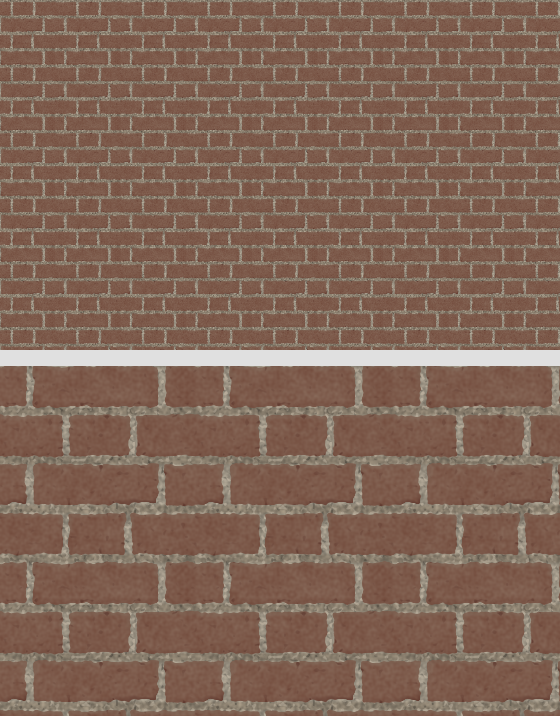
Top: the whole. Bottom: its middle third, enlarged.
This texture is drawn by a Shadertoy shader. Its source:

```glsl
#define TILES_DOWN 5.3333
#define BED_HALF 0.022
#define JOINT_HALF 0.018
#define SHORT_BRICK 0.331
#define EDGE_WOBBLE 0.009
#define CHIP_DEPTH 0.026
#define BRICK_DEEP vec3(0.462, 0.312, 0.253)
#define BRICK_PALE vec3(0.518, 0.395, 0.333)
#define BED_COLOR vec3(0.520, 0.478, 0.415)
#define JOINT_COLOR vec3(0.585, 0.552, 0.495)
#define SPECK_COLOR vec3(0.730, 0.685, 0.615)
#define PIT_COLOR vec3(0.350, 0.200, 0.165)

vec2 gradientAt(vec2 cell, float period) {
    cell = mod(cell, period);
    float h = fract(sin(dot(cell, vec2(127.1, 311.7)) + period) * 43758.5);
    return vec2(cos(6.2832 * h), sin(6.2832 * h));
}

// Gradient noise that repeats with every tile
float tileNoise(vec2 p, float period) {
    p *= period;
    vec2 i = floor(p), f = fract(p);
    vec2 w = f * f * f * (f * (f * 6.0 - 15.0) + 10.0);
    vec2 e = vec2(1.0, 0.0);
    float a = dot(gradientAt(i, period), f);
    float b = dot(gradientAt(i + e.xy, period), f - e.xy);
    float c = dot(gradientAt(i + e.yx, period), f - e.yx);
    float d = dot(gradientAt(i + e.xx, period), f - e.xx);
    return mix(mix(a, b, w.x), mix(c, d, w.x), w.y);
}

float roundedBox(vec2 p, vec2 halfSize, float radius) {
    vec2 d = abs(p) - halfSize + radius;
    return length(max(d, 0.0)) + min(max(d.x, d.y), 0.0) - radius;
}

void mainImage(out vec4 fragColor, in vec2 fragCoord) {
    // Tile coordinates, counted down from the top edge
    float pixel = TILES_DOWN / iResolution.y;
    vec2 p = vec2(fragCoord.x, iResolution.y - fragCoord.y) * pixel;

    // Four courses per tile, each a short and a long brick
    float y = 4.0 * fract(p.y - 0.006);
    float course = floor(y);
    float start = mod(course, 2.0) < 0.5 ? 0.178 : 0.666;
    float split = SHORT_BRICK + 0.013 * cos(course * 1.5708);
    float x = fract(p.x - start);
    bool isShort = x < split;
    float span = isShort ? split : 1.0 - split;
    vec2 q = vec2(isShort ? x - 0.5 * split : x - 0.5 * (1.0 + split),
                  0.25 * fract(y) - 0.125);
    vec2 halfSize = vec2(0.5 * span - JOINT_HALF, 0.125 - BED_HALF);

    // Nearly straight outline, with a chipped lower right in the second course
    float coarse = tileNoise(p, 7.0);
    float medium = tileNoise(p, 17.0);
    float fine = tileNoise(p, 37.0);
    float grain = tileNoise(p + 0.23, 53.0);
    float chipped = course == 1.0 ? 1.0 : 0.0;
    float chip = chipped * smoothstep(0.03, 0.10, q.y)
               * smoothstep(-0.1, 0.9, q.x / halfSize.x);
    float d = roundedBox(q, halfSize, 0.012);
    d += EDGE_WOBBLE * (coarse + medium + fine) + CHIP_DEPTH * chip * (0.6 + medium);
    float brickMask = 1.0 - smoothstep(-0.6 * pixel, 0.6 * pixel, d);

    // Brick face: mottling, grain, sparse pits, dusty top and shaded lower edge
    vec3 brick = mix(BRICK_DEEP, BRICK_PALE,
                     0.46 + 0.4 * coarse + 0.3 * medium + 0.4 * fine + 0.5 * grain);
    float border = smoothstep(-0.030, -0.004, d);
    float rim = border * smoothstep(0.0, 0.09, q.y);
    float dust = border * smoothstep(0.02, -0.09, q.y);
    brick = mix(brick, BED_COLOR, 0.25 * dust);
    float pits = smoothstep(0.30, 0.55, tileNoise(p + 0.37, 31.0));
    brick = mix(brick, PIT_COLOR, pits * (0.3 + 0.4 * border) + rim * (0.1 + 0.5 * chip));

    // Mortar: dull beds, paler upright joints, light grit and dark gaps
    float upright = 1.0 - smoothstep(-0.010, 0.012, abs(q.y) - halfSize.y);
    vec3 mortar = mix(BED_COLOR, JOINT_COLOR, upright);
    mortar *= 1.0 + 0.10 * coarse + 0.14 * medium + 0.16 * fine + 0.22 * grain;
    float grit = smoothstep(0.10, 0.40, tileNoise(p + 0.61, 41.0));
    mortar = mix(mortar, SPECK_COLOR, grit * mix(0.55, 0.85, upright));
    float gaps = smoothstep(0.22, 0.50, tileNoise(p + 0.83, 43.0));
    mortar *= 1.0 - 0.22 * gaps;

    fragColor = vec4(mix(mortar, brick, brickMask), 1.0);
}
```
